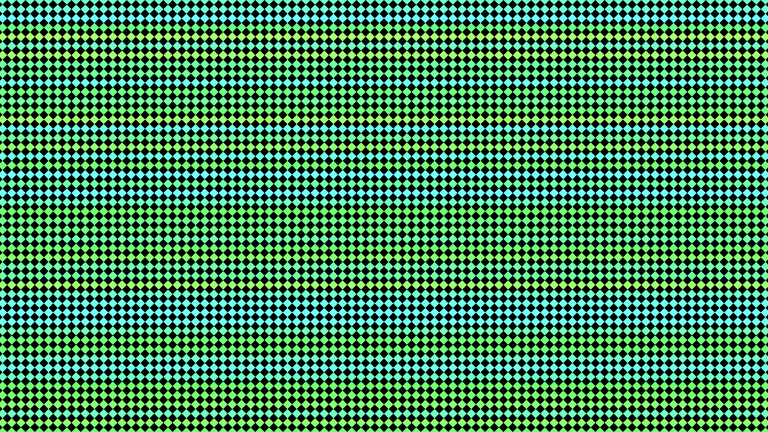
Give the GLSL for this pattern, as a WebGL 2 fragment shader.

```glsl
#version 300 es
precision highp float;
// A grid of bright diamonds that touch at their tips on black.
// Each cell holds a diamond distance function; each row draws its own hue
// from a hash, ranging from yellow-green through green to cyan.

#define ROWS 47.0          // repeats down the canvas
#define HALF_DIAGONAL 0.505 // diamond reach, in cells
#define HUE_LOW 0.265      // yellow-green end
#define HUE_HIGH 0.505     // cyan end
#define SATURATION 0.55
#define BRIGHTNESS 1.0
#define ROW_SEED 17.0
#define BACKGROUND vec3(0.0, 0.005, 0.003)

uniform vec2 u_resolution;
out vec4 fragColor;

float hash(float n) {
    return fract(sin(n * 12.9898 + ROW_SEED) * 43758.55);
}

vec3 hueColor(float hue) {
    vec3 ramp = abs(fract(hue + vec3(0.0, 2.0, 1.0) / 3.0) * 6.0 - 3.0) - 1.0;
    return BRIGHTNESS * mix(vec3(1.0), clamp(ramp, 0.0, 1.0), SATURATION);
}

float diamondDistance(vec2 p, float reach) {
    return (abs(p.x) + abs(p.y) - reach) * inversesqrt(2.0);
}

void main() {
    // Square cells, counted from the centre of the canvas
    float cellsPerPixel = ROWS / u_resolution.y;
    vec2 grid = (gl_FragCoord.xy - 0.5 * u_resolution) * cellsPerPixel;
    vec2 local = fract(grid) - 0.5;
    float row = floor(grid.y);

    // Diamond with an edge about one pixel wide
    float edge = diamondDistance(local, HALF_DIAGONAL);
    float coverage = clamp(0.5 - edge / cellsPerPixel, 0.0, 1.0);

    // One hue per row
    vec3 rowColor = hueColor(mix(HUE_LOW, HUE_HIGH, hash(row)));
    fragColor = vec4(mix(BACKGROUND, rowColor, coverage), 1.0);
}
```
